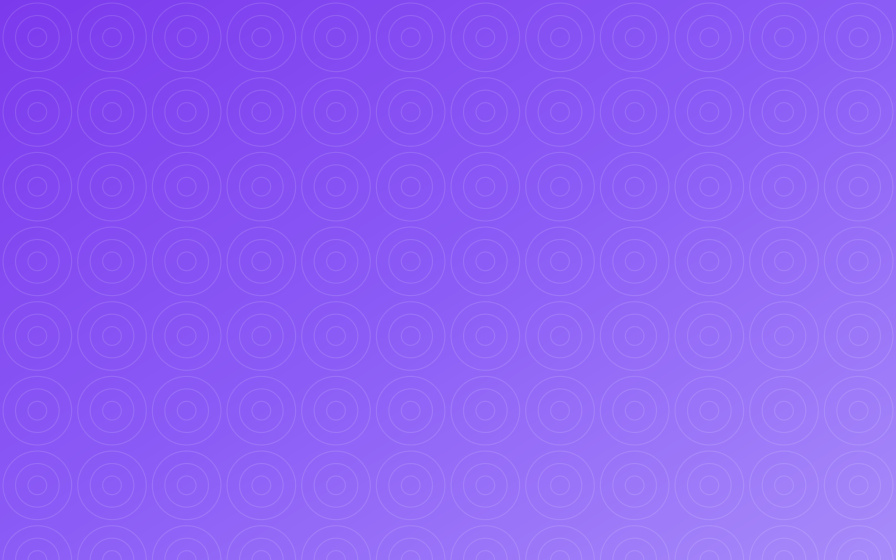
Reproduce this pattern procedurally as a WebGL 2 fragment shader.

```glsl
#version 300 es
precision highp float;
// Violet diagonal gradient under a square grid of faint concentric rings.
// Twelve cells span the width, counted from the top left; each ring is a
// thin circle distance band, blended in white by its pixel coverage.

uniform vec2 u_resolution;
out vec4 fragColor;

const float CELLS_ACROSS = 12.0;

// Share of a pixel-wide window covered by a thin ring of the given radius.
float ringCoverage(float dist, float radius, float pixel) {
    float halfWidth = 0.0078;
    float d = dist - radius;
    float inner = max(d - 0.5 * pixel, -halfWidth);
    float outer = min(d + 0.5 * pixel, halfWidth);
    return max(outer - inner, 0.0) / pixel;
}

// Three-stop ramp from deep to pale violet.
vec3 violetRamp(float t) {
    vec3 deep = vec3(0.486, 0.227, 0.929);
    vec3 middle = vec3(0.545, 0.361, 0.965);
    vec3 pale = vec3(0.655, 0.545, 0.980);
    return t < 0.5 ? mix(deep, middle, 2.0 * t) : mix(middle, pale, 2.0 * t - 1.0);
}

void main() {
    // Background: top left to bottom right.
    vec2 uv = gl_FragCoord.xy / u_resolution;
    vec3 color = violetRamp(0.5 * (uv.x + 1.0 - uv.y));

    // Square cells anchored at the top left corner.
    float pixel = CELLS_ACROSS / u_resolution.x;
    vec2 grid = vec2(gl_FragCoord.x, u_resolution.y - gl_FragCoord.y) * pixel;
    float dist = length(fract(grid) - 0.5);

    // Rings at evenly growing radii.
    float lines = 0.0;
    for (int i = 0; i < 3; i++) {
        lines += ringCoverage(dist, 0.125 + 0.167 * float(i), pixel);
    }
    color = mix(color, vec3(1.0), 0.12 * min(lines, 1.0));

    fragColor = vec4(color, 1.0);
}
```
